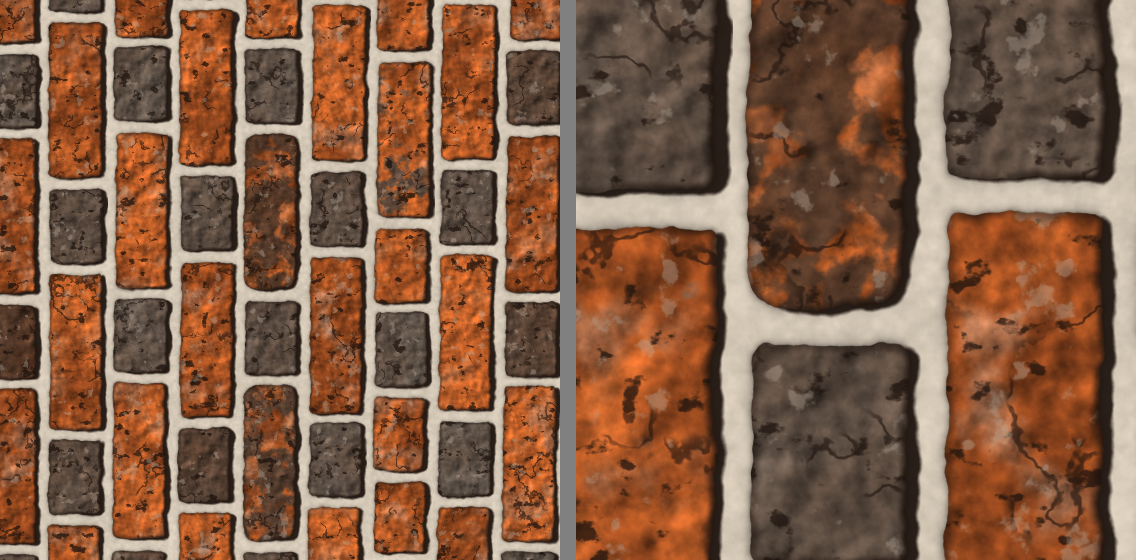
Left: the whole. Right: its middle third, enlarged.
Reproduce this texture procedurally as a WebGL 2 fragment shader.

```glsl
#version 300 es
precision highp float;
// Weathered brick wall: upright long and short bricks in staggered columns, set in pale mortar.
uniform vec2 u_resolution;
out vec4 fragColor;

// Layout, in canvas units measured from the upper left
const float COLUMN_PITCH = 0.1165;
const float FIRST_CENTER = 0.0182;
const float COLUMN_LEAN = 0.014;
const float PERIOD = 0.449;         // one short plus one long brick
const float SHORT_SLOT = 0.152;
const vec2 MORTAR_GAP = vec2(0.0225, 0.0185);
const float IRREGULAR_COLUMN = 6.0; // bricks swapped and split here
const float SCORCHED_COLUMN = 4.0;  // long bricks burnt dark here
const float PHASE[9] = float[9](0.085, 0.328, 0.074, 0.305, 0.078, 0.297, 0.1, 0.295, 0.08);

// Surface
const float EDGE_WEAR = 0.0085;
const vec2 SHADOW_OFFSET = vec2(0.0075, 0.0025);
const vec2 LIGHT_STEP = vec2(0.13, 0.11);
const vec3 MORTAR = vec3(0.84, 0.79, 0.72);
const vec3 ORANGE = vec3(0.74, 0.37, 0.16);
const vec3 RUST = vec3(0.54, 0.26, 0.11);
const vec3 DUSTY = vec3(0.66, 0.47, 0.36);
const vec3 CHARCOAL = vec3(0.36, 0.33, 0.30);
const vec3 UMBER = vec3(0.30, 0.20, 0.14);
const vec3 SCUFF = vec3(0.72, 0.66, 0.60);
const vec3 SHADOW = vec3(0.11, 0.07, 0.05);

struct Brick { vec2 center, halfSize; float seed, burnt, radius; };

float hash(vec2 p) {
    vec3 q = fract(vec3(p.xyx) * 0.1031);
    q += dot(q, q.yzx + 33.33);
    return fract((q.x + q.y) * q.z);
}

float noise(vec2 p) {
    vec2 i = floor(p), f = fract(p);
    f = f * f * (3.0 - 2.0 * f);
    return mix(mix(hash(i), hash(i + vec2(1, 0)), f.x),
               mix(hash(i + vec2(0, 1)), hash(i + vec2(1, 1)), f.x), f.y);
}

float fbm(vec2 p) {
    float sum = 0.0, amp = 0.5;
    for (int i = 0; i < 5; i++, amp *= 0.5) {
        sum += amp * noise(p);
        p = mat2(1.6, 1.2, -1.2, 1.6) * p + 7.3;
    }
    return sum;
}

// Brick whose slot contains q
Brick findBrick(vec2 q) {
    float column = floor((q.x - FIRST_CENTER) / COLUMN_PITCH + 0.5);
    float t = q.y - PHASE[int(mod(column, 9.0))];
    float row = floor(t / PERIOD);
    t -= row * PERIOD;
    bool irregular = column == IRREGULAR_COLUMN;
    bool swapped = irregular && row == 0.0;
    float joint = swapped ? PERIOD - SHORT_SLOT : SHORT_SLOT;
    bool split = irregular && row == 1.0 && t > joint;
    vec2 span = t < joint ? vec2(0.0, joint) : vec2(joint, PERIOD);
    if (split) span = t < 2.0 * joint ? vec2(joint, 2.0 * joint) : vec2(2.0 * joint, PERIOD);
    bool isShort = span.y - span.x < 0.2;
    float seed = hash(vec2(column * 7.0 + 31.0, row * 13.0 + floor(span.x * 50.0) + 57.0));
    float burnt = isShort && !swapped && !split ? 0.82 + 0.18 * seed : 0.22 * seed;
    if (column == SCORCHED_COLUMN && !isShort && row >= 0.0) burnt = 0.56;
    if (swapped && !isShort) burnt = 0.42;
    vec2 jitter = (vec2(seed, fract(seed * 17.0)) - 0.5) * 0.004;
    vec2 center = vec2(FIRST_CENTER + column * COLUMN_PITCH, q.y - t + 0.5 * (span.x + span.y));
    vec2 halfSize = 0.5 * (vec2(COLUMN_PITCH, span.y - span.x) - MORTAR_GAP) - abs(jitter.yx) * 0.6;
    return Brick(center + jitter, halfSize, seed, burnt, burnt > 0.5 && !isShort ? 0.022 : 0.009);
}

// Rounded box with chipped, wavering edges
float brickDistance(vec2 q, Brick b) {
    vec2 wear = vec2(fbm(q * 38.0), fbm(q * 38.0 + 91.0)) - 0.48;
    vec2 d = abs(q - b.center + wear * EDGE_WEAR) - b.halfSize + b.radius;
    return length(max(d, 0.0)) + min(max(d.x, d.y), 0.0) - b.radius + (noise(q * 130.0) - 0.5) * 0.0018;
}

vec3 brickColor(vec2 q, Brick b, float dist) {
    vec2 s = q + b.seed * 19.0;
    float broad = fbm(s * 17.0), grain = fbm(s * 75.0);
    // Fired clay with rusty and dusty areas
    vec3 clay = mix(ORANGE, RUST, smoothstep(0.36, 0.68, broad + 0.25 * (fract(b.seed * 29.0) - 0.4)));
    clay = mix(clay, DUSTY, smoothstep(0.48, 0.72, fbm(s * 23.0 + 40.0)) * (0.35 + 0.4 * fract(b.seed * 41.0)));
    // Burnt skin, spreading in patches
    float ashen = smoothstep(0.2, 0.7, fract(b.seed * 53.0)) * 0.8 + 0.5 * (broad - 0.4);
    float spread = 0.6 * fbm(s * 30.0 + 11.0) + 0.4 * grain - 0.9 + 0.8 * b.burnt;
    vec3 color = mix(clay, mix(UMBER, CHARCOAL, ashen), smoothstep(-0.07, 0.07, spread) * 0.95);
    // Raking light over the relief, then pits, cracks and scuffs
    float relief = fbm(s * 48.0 + LIGHT_STEP) - fbm(s * 48.0 - LIGHT_STEP);
    color *= 1.0 + clamp(relief * 1.25, -0.4, 0.45) + (grain - 0.48) * 0.55;
    float pits = smoothstep(0.64, 0.74, fbm(s * vec2(58.0, 78.0) + 5.0));
    float crack = 1.0 - smoothstep(0.008, 0.035, abs(fbm(s * 26.0 + 63.0) - 0.5));
    crack *= smoothstep(0.5, 0.68, noise(s * 32.0 + 8.0));
    color = mix(color, SHADOW, max(pits * 0.75, crack * 0.6));
    color = mix(color, SCUFF, smoothstep(0.65, 0.75, fbm(s * 66.0 + 27.0)) * 0.4);
    // Dark rim, deepest on the side away from the light
    float away = smoothstep(-0.2, 1.0, dot((q - b.center) / b.halfSize, vec2(0.8, 0.3)));
    return mix(color, SHADOW, smoothstep(-0.0065, 0.0005, dist) * (0.45 + 0.45 * away));
}

void main() {
    vec2 q = gl_FragCoord.xy / u_resolution;
    float aa = 0.8 / min(u_resolution.x, u_resolution.y);
    q.y = 1.0 - q.y;
    q.x += COLUMN_LEAN * q.x * (q.y - 0.5);
    Brick b = findBrick(q);
    float dist = brickDistance(q, b);
    // Sandy mortar with contact shading and a drop shadow
    vec3 color = MORTAR * (0.875 + 0.1 * fbm(q * 25.0) + 0.16 * fbm(q * 150.0));
    color *= 1.0 - 0.38 * exp(-max(dist, 0.0) / 0.0022);
    float drop = brickDistance(q - SHADOW_OFFSET * (0.45 + 0.9 * noise(q * 28.0)), b);
    color = mix(color, SHADOW, 0.93 * (1.0 - smoothstep(-0.0012 - aa, 0.0012 + aa, drop)));
    color = mix(color, brickColor(q, b, dist), 1.0 - smoothstep(-aa, aa, dist));
    fragColor = vec4(clamp(color, 0.0, 1.0), 1.0);
}
```
